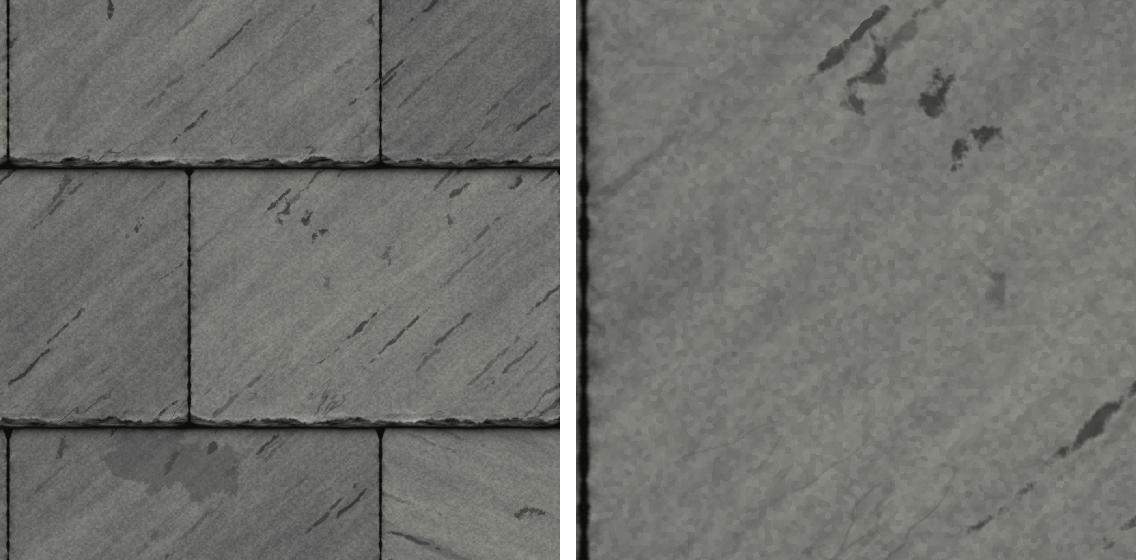
Left, the full canvas; right, a detail of the centre.
A three.js fragment shader for this texture:

```glsl
varying vec2 vUv;

const float ROW_HEIGHT = 0.4635;
const float TILE_WIDTH = 0.665;
const float FIRST_ROW = 0.2357;
const vec3 COOL_SLATE = vec3(0.355, 0.355, 0.358);
const vec3 WARM_SLATE = vec3(0.510, 0.510, 0.485);
const vec3 STAIN = vec3(0.310, 0.310, 0.315);
const vec3 BROKEN_EDGE = vec3(0.20, 0.205, 0.185);
const vec3 GAP = vec3(0.05, 0.052, 0.043);

vec2 hash2(vec2 p) {
  vec2 q = vec2(dot(p, vec2(127.1, 311.7)), dot(p, vec2(269.5, 183.3)));
  return fract(sin(q) * 43758.55);
}

vec2 rotate(vec2 p, float angle) {
  float c = cos(angle), s = sin(angle);
  return vec2(c * p.x + s * p.y, c * p.y - s * p.x);
}

// Layered sines, roughly -0.8 to 0.8
float waves(vec2 p) {
  float sum = 0.0, amp = 0.5;
  for (int i = 0; i < 5; i++) {
    sum += amp * sin(p.x + 1.4 * sin(p.y * 0.9)) * cos(p.y + 1.2 * sin(p.x * 0.7));
    p = rotate(p, 0.65) * 1.95 + 3.1;
    amp *= 0.62;
  }
  return sum;
}

// Cellular noise: distance to the nearest point, and that cell's random value
vec2 cellular(vec2 p) {
  vec2 nearest = vec2(9.0, 0.0);
  for (int k = 0; k < 9; k++) {
    vec2 id = floor(p) + vec2(mod(float(k), 3.0), floor(float(k) / 3.0)) - 1.0;
    float d = length(id + 0.15 + 0.7 * hash2(id) - p);
    if (d < nearest.x) nearest = vec2(d, hash2(id + 17.3).x);
  }
  return nearest;
}

// Sparse marks filling a random share of the cells
float flecks(vec2 p, float size, float share) {
  vec2 c = cellular(p);
  return (1.0 - smoothstep(size * 0.4, size, c.x)) * smoothstep(1.0 - share, 1.0, c.y);
}

// Ragged stain around the segment from a to b
float stain(vec2 p, vec2 a, vec2 b, float radius, float rough) {
  vec2 ab = b - a;
  float t = clamp(dot(p - a, ab) / dot(ab, ab), 0.0, 1.0);
  float d = length(p - a - t * ab) + rough * waves(p * 45.0);
  return 1.0 - smoothstep(radius - 0.005, radius + 0.004, d);
}

vec3 slateFace(vec2 p, vec2 id, float rise) {
  float angle = mix(0.74, -0.36, step(1.5, id.x - id.y));
  vec2 grain = rotate(p, angle) + id * vec2(3.7, 5.3);
  float tone = 0.47 + 0.22 * sin(1.5 * id.x + 1.64 * id.y + 1.2);
  tone += 0.26 * waves(grain * vec2(3.0, 14.0));
  tone += 0.25 * waves(grain * vec2(9.0, 60.0));
  tone += 0.16 * waves(grain * vec2(40.0, 190.0));
  vec3 color = mix(COOL_SLATE, WARM_SLATE, tone);

  // Mineral grit
  color += 0.060 * (cellular(p * 260.0).y - 0.5);
  color += 0.030 * (cellular(p * 140.0 + 7.0).y - 0.5);

  // Pits, cleavage lines, and cracks near the foot
  vec2 warp = vec2(0.5 * waves(p * 70.0), 0.4 * waves(p * 55.0 + 9.0));
  color *= 1.0 - 0.50 * flecks(rotate(grain, 0.35) * vec2(16.0, 34.0) + warp, 0.34, 0.06);
  color *= 1.0 - 0.45 * flecks(grain * vec2(7.0, 85.0) + warp, 0.45, 0.14);
  float crack = 1.0 - smoothstep(0.0, 0.05, abs(waves(grain * vec2(7.0, 20.0) + 5.0)));
  crack *= smoothstep(0.0, 0.4, waves(p * 17.0)) * exp(-rise / 0.09);
  return color * (1.0 - 0.45 * crack);
}

void main() {
  vec2 p = vUv;

  // Staggered courses
  float y = p.y - FIRST_ROW + 0.0016 * waves(vec2(p.x * 22.0, 1.0));
  float row = floor(y / ROW_HEIGHT);
  float x = p.x - mix(0.0145, 0.338, mod(row + 1.0, 2.0));
  float col = floor(x / TILE_WIDTH);
  vec2 local = vec2(x - col * TILE_WIDTH, y - row * ROW_HEIGHT);
  float side = min(local.x, TILE_WIDTH - local.x);
  float rise = local.y - 0.011 * exp(-side / 0.014);
  float drop = ROW_HEIGHT - local.y;
  vec3 color = slateFace(p, vec2(col, row), local.y);

  // Discoloured patches
  float marks = stain(p, vec2(0.225, 0.185), vec2(0.375, 0.160), 0.042, 0.030);
  marks = max(marks, 0.8 * stain(p, vec2(0.09, 0.76), vec2(0.15, 0.85), 0.010, 0.012));
  marks = max(marks, stain(p, vec2(0.73, 0.042), vec2(0.84, -0.005), 0.007, 0.006));
  color = mix(color, STAIN + 0.4 * (color - 0.40), 0.62 * marks);

  // Flaked ledges and chipped sides
  float ledge = waves(vec2(p.x * 26.0, p.y * 150.0));
  color += 0.15 * ledge * (1.0 - smoothstep(0.010, 0.045, rise));
  float chips = waves(vec2(local.x * 110.0, p.y * 130.0));
  color += 0.13 * chips * (1.0 - smoothstep(0.003, 0.018, side));

  // Broken lower edge with a pale rim
  float edge = 0.014 + 0.010 * waves(vec2(p.x * 42.0, row * 4.0));
  color += 0.05 * exp(-abs(rise - edge - 0.003) / 0.0025);
  vec3 broken = BROKEN_EDGE + 0.18 * waves(p * vec2(70.0, 260.0));
  color = mix(broken, color, smoothstep(edge - 0.003, edge + 0.002, rise));
  color = mix(GAP, color, smoothstep(0.0, 0.006, rise));

  // Shadow under the course above, and open joints
  color *= 1.0 - 0.90 * exp(-drop / 0.007);
  float joint = 0.0018 + 0.0018 * waves(vec2(row * 3.0, p.y * 120.0));
  joint += 0.006 * (1.0 - smoothstep(0.003, 0.020, drop));
  color *= 1.0 - 0.30 * exp(-side / 0.005);
  color = mix(GAP, color, smoothstep(joint - 0.0015, joint + 0.0022, side));
  gl_FragColor = vec4(clamp(color, 0.0, 1.0), 1.0);
}
```
